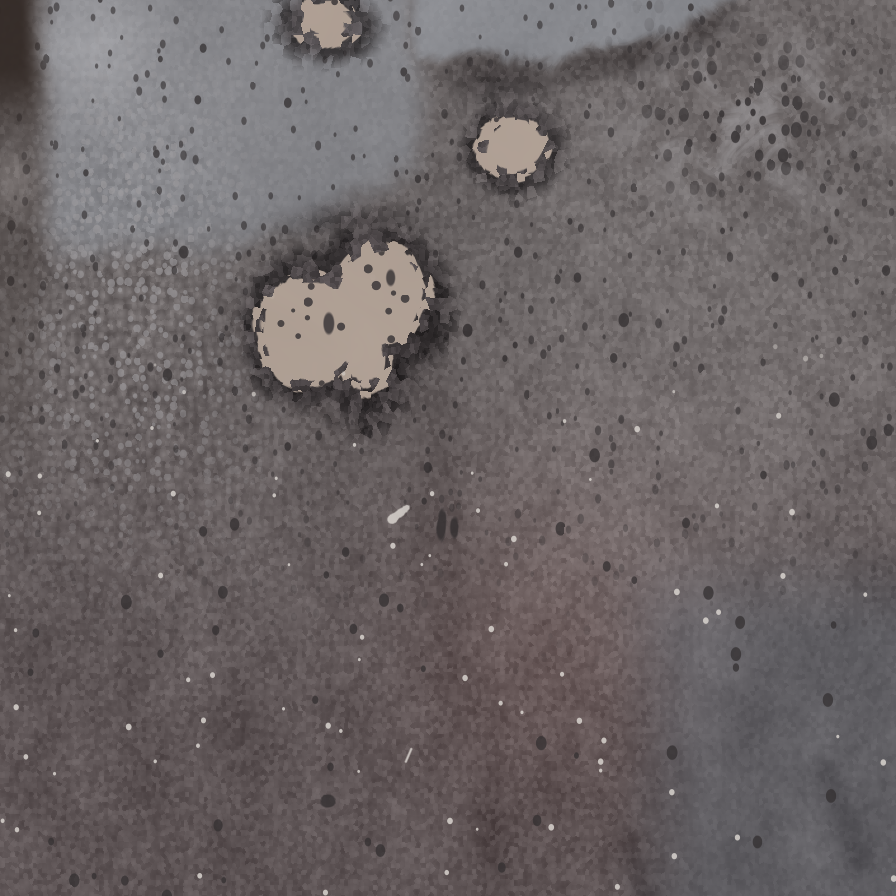
A Shadertoy shader for this texture:

```glsl
const vec3 ROAD_LOW = vec3(0.365, 0.328, 0.332);
const vec3 ROAD_HIGH = vec3(0.425, 0.403, 0.403);
const vec3 FILM = vec3(0.535, 0.54, 0.56);
const vec3 PALE = vec3(0.62, 0.61, 0.62);
const vec3 DARK = vec3(0.20, 0.185, 0.19);
const vec3 MUD = vec3(0.685, 0.625, 0.58);
const vec3 DAMP = vec3(0.365, 0.365, 0.385);
const vec3 EARTH = vec3(0.20, 0.165, 0.15);
const vec3 CHIP = vec3(0.85, 0.83, 0.81);
const float GRAIN = 0.13;
const float RIM_WIDTH = 0.04;
const float RAGGED = 0.017;

vec2 hash2(vec2 p) {
  vec3 q = fract(p.xyx * vec3(0.1031, 0.1030, 0.0973));
  q += dot(q, q.yzx + 33.33);
  return fract((q.xx + q.yz) * q.zy);
}

// Nearest cell: distance and random identity
vec2 cellular(vec2 p) {
  vec2 best = vec2(9.0, 0.0);
  for (int j = -1; j <= 1; j++)
  for (int i = -1; i <= 1; i++) {
    vec2 cell = floor(p) + vec2(i, j);
    float d = length(cell + 0.15 + 0.7 * hash2(cell + 71.0) - p);
    if (d < best.x) best = vec2(d, hash2(cell + 19.0).x);
  }
  return best;
}

// Warped, layered sines
float waves(vec2 p) {
  float sum = 0.0, amp = 0.5;
  for (int i = 0; i < 5; i++) {
    p += 0.6 * sin(p.yx * 1.3 + float(i));
    sum += amp * sin(p.x + 1.7) * sin(p.y + 0.4);
    p = mat2(1.5, 1.1, -1.1, 1.5) * p;
    amp *= 0.6;
  }
  return sum;
}

float specks(vec2 p, vec2 scale, float density, float size) {
  vec2 c = cellular(p * scale);
  float blur = max(scale.x / iResolution.x, scale.y / iResolution.y);
  float r = size * (0.5 + 0.7 * fract(c.y * 57.3));
  return step(c.y, density) * (1.0 - smoothstep(r - 0.5 * blur, r + 0.7 * blur, c.x));
}

float glow(vec2 p, float x, float y, float rx, float ry) {
  vec2 q = (p - vec2(x, y)) / vec2(rx, ry);
  return exp(-dot(q, q));
}

float blob(vec2 p, float x, float y, float rx, float ry) {
  return (length((p - vec2(x, y)) / vec2(rx, ry)) - 1.0) * min(rx, ry);
}

float segment(vec2 p, vec2 a, vec2 b) {
  vec2 ab = b - a;
  return length(p - a - ab * clamp(dot(p - a, ab) / dot(ab, ab), 0.0, 1.0));
}

float inside(float d) {
  float px = 1.0 / min(iResolution.x, iResolution.y);
  return 1.0 - smoothstep(-px, px, d);
}

void mainImage(out vec4 fragColor, in vec2 fragCoord) {
  vec2 p = fragCoord / iResolution.xy;
  float broad = waves(p * 13.0), medium = waves(p * 43.0 + 5.0);
  vec2 pebble = cellular(p * vec2(92.0, 78.0));
  vec2 grit = cellular(p * vec2(190.0, 165.0));

  // Road tone, damp area and streaks
  vec3 col = mix(ROAD_LOW, ROAD_HIGH, smoothstep(0.1, 0.75, p.y));
  float damp = smoothstep(0.66, 0.79, p.x + 0.02 * broad) * (1.0 - smoothstep(0.28, 0.42, p.y));
  col = mix(col, DAMP, 0.85 * damp);
  col += 0.05 * glow(p, 0.74, 0.5, 0.22, 0.25) + 0.025 * (broad + medium);
  col += vec3(0.03, 0.004, 0.0) * glow(p, 0.61, 0.28, 0.16, 0.2);
  col += 0.022 * waves(p * vec2(55.0, 7.0)) * (1.0 - smoothstep(0.4, 0.7, p.y));
  col -= 0.06 * (glow(p, 0.55, 0.07, 0.025, 0.13) + glow(p, 0.49, 0.46, 0.03, 0.13));
  col -= 0.06 * (1.0 - smoothstep(0.0, 0.025, segment(p, vec2(0.96, 0.04), vec2(0.92, 0.14))));
  col -= 0.06 * (1.0 - smoothstep(0.0, 0.02, segment(p, vec2(0.72, 0.0), vec2(0.7, 0.06))));

  // Wet films with curved lower edges
  vec2 w = p + 0.012 * vec2(broad, medium);
  float rise = max(w.x - 0.2, 0.0), climb = max(w.x - 0.6, 0.0);
  float left = smoothstep(-0.025, 0.03, w.y - 0.72 - 1.4 * rise * rise);
  left *= smoothstep(0.03, 0.075, w.x) * (1.0 - smoothstep(0.445, 0.49, w.x));
  float edge = w.y - 0.932 - 1.45 * climb * climb;
  float top = smoothstep(-0.008, 0.014, edge) * smoothstep(0.45, 0.48, w.x);
  float film = max(0.85 * left, top);
  col = mix(col, FILM + 0.025 * broad, film);
  float under = exp(-pow(abs(edge + 0.016) / 0.018, 2.0));
  under *= smoothstep(0.47, 0.53, w.x) * (1.0 - smoothstep(0.78, 0.88, w.x));
  col += 0.09 * glow(p, 0.11, 0.94, 0.07, 0.08) - 0.11 * under;

  // Grit, palest on the left and upper right
  float rough = glow(p, 0.15, 0.75, 0.12, 0.2) + 0.6 * glow(p, 0.14, 0.53, 0.16, 0.17);
  float crust = glow(p, 0.83, 0.865, 0.13, 0.1);
  float grain = (1.0 - 0.75 * film) * (1.0 - 0.55 * damp);
  col += GRAIN * max(grain, rough) * (grit.y - 0.5) * (0.8 - 0.5 * grit.x);
  col += (0.045 + 0.1 * rough) * grain * (0.45 - pebble.x);
  col = mix(col, PALE, 0.6 * min(rough, 1.0) * specks(p, vec2(115.0, 100.0), 0.38, 0.42));
  col = mix(col, PALE, 0.55 * crust * smoothstep(0.0, 0.7, medium + 0.2));

  // Dark stones
  float stones = 0.62 * specks(p, vec2(100.0, 65.0), 0.1, 0.3) * smoothstep(0.15, 0.6, p.y);
  stones = max(stones, 0.85 * crust * specks(p + 0.3, vec2(70.0, 50.0), 0.38, 0.36));
  stones = max(stones, 0.75 * specks(p + 0.6, vec2(48.0, 36.0), 0.045, 0.24));
  float clump = min(blob(p, 0.493, 0.416, 0.004, 0.017), blob(p, 0.507, 0.411, 0.004, 0.01));
  clump = min(clump, blob(p, 0.366, 0.106, 0.009, 0.008));
  col = mix(col, DARK, max(stones, 0.8 * inside(clump + 0.003 * medium)));

  // Earth along the left border
  float border = 1.0 - smoothstep(0.025, 0.065, p.x + 0.012 * broad);
  col = mix(col, EARTH, border * (0.3 * smoothstep(0.35, 0.7, p.y) + 0.65 * smoothstep(0.84, 0.93, p.y)));
  col += 0.11 * glow(p, 0.015, 0.8, 0.025, 0.035);

  // Potholes: gravel rims, muddy water, loose stones
  float large = min(blob(p, 0.348, 0.632, 0.061, 0.063), blob(p, 0.422, 0.668, 0.056, 0.062));
  large = min(large, blob(p, 0.404, 0.608, 0.031, 0.048));
  float small = min(blob(p, 0.573, 0.837, 0.037, 0.035), blob(p, 0.364, 0.974, 0.032, 0.024));
  float hole = min(large, small);
  float reach = RIM_WIDTH * (small < large ? 0.75 : 1.0 + 0.35 * broad);
  float rim = 1.0 - smoothstep(0.2 * reach, reach, hole + 0.012 * (pebble.y - 0.5));
  rim = max(rim, 0.75 * glow(p, 0.4, 0.752, 0.07, 0.018));
  rim = max(rim, 0.65 * glow(p, 0.56, 0.9, 0.045, 0.025));
  col = mix(col, DARK * (0.6 + 0.9 * pebble.y * pebble.y + 0.5 * grit.y), 0.82 * rim);
  col -= 0.05 * glow(p, 0.43, 0.62, 0.15, 0.15);
  float water = inside(hole + RAGGED * (pebble.y - 0.42) + 0.006 * medium);
  col = mix(col, MUD + 0.012 * broad, water);
  float rock = min(blob(p, 0.367, 0.639, 0.006, 0.012), blob(p, 0.436, 0.69, 0.005, 0.009));
  float loose = max(specks(p + 0.17, vec2(75.0), 0.1, 0.32), inside(rock));
  col = mix(col, DARK * 1.15, 0.85 * loose * water);

  // White chips and flakes
  float chips = specks(p + 0.43, vec2(62.0, 54.0), 0.035, 0.16) * (1.0 - smoothstep(0.5, 0.72, p.y));
  float flake = segment(p, vec2(0.437, 0.42), vec2(0.455, 0.434)) - 0.004 - 0.003 * medium;
  flake = min(flake, segment(p, vec2(0.453, 0.15), vec2(0.459, 0.164)) - 0.0012);
  col = mix(col, CHIP, 0.85 * max(chips, inside(flake)));

  fragColor = vec4(clamp(col, 0.0, 1.0), 1.0);
}
```
